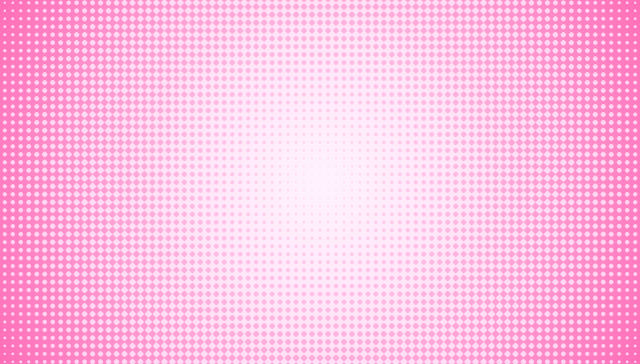
Write a Shadertoy shader that draws this background.

```glsl
// Pink radial halftone: a centred dot lattice whose pink coverage grows outward.
// A cosine spot function turns pink dots into a checker, then into pale dots,
// while both inks deepen with distance from the bright middle.

const float TAU = 6.2831853;
const float CELLS_ACROSS = 80.2;

// Spot threshold that gives roughly the wanted ink coverage (0 to 1)
float spotThreshold(float coverage) {
    float d = 2.0 * coverage - 1.0;
    return 0.5 - 0.5 * sign(d) * pow(abs(d), 1.57);
}

void mainImage(out vec4 fragColor, in vec2 fragCoord) {
    // Canvas widths, measured from the centre
    vec2 p = (fragCoord - 0.5 * iResolution.xy) / iResolution.x;
    float radius = length(p - vec2(0.003, 0.001));

    // Lattice spot: 1 at pink dot centres, 0 at pale dot centres
    vec2 phase = TAU * (p * CELLS_ACROSS + vec2(0.0, 0.04));
    float spot = 0.5 + 0.25 * (cos(phase.x) + cos(phase.y));
    float coverage = clamp(1.3 * radius + 0.63 * radius * radius, 0.0, 1.0);

    // Edge smoothing by the spot slope, in pixels
    float slope = max(0.25 * TAU * length(sin(phase)), 0.6);
    float edge = (spot - spotThreshold(coverage)) / slope;
    float ink = clamp(0.5 + edge * iResolution.x / CELLS_ACROSS, 0.0, 1.0);

    // Radial colour ramps of the paper and the ink
    vec3 paper = vec3(1.0, 0.95, 0.995) - radius * vec3(0.0, 0.25, 0.10);
    vec3 pink = vec3(1.0, 0.90, 0.98) - radius * vec3(0.0, 0.82, 0.45);
    fragColor = vec4(mix(paper, pink, ink), 1.0);
}
```
